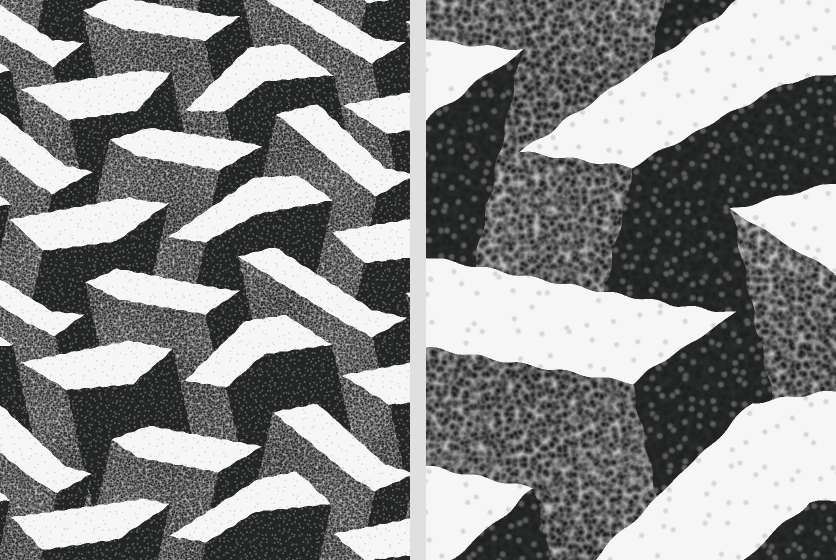
Left: the whole. Right: its middle third, enlarged.
Give the GLSL for this pattern, as a Shadertoy shader.

```glsl
#define UNITS 768.0                 // design units per canvas height
#define PITCH vec2(440.0, 196.0)    // column and row spacing
#define ROW_DRIFT 21.0
#define COLUMN_DROP 18.0
#define SLANT 0.22                  // lean of the walls, flips every row
#define PIVOT 93.0
#define JITTER 7.0
#define GRAIN 0.45
#define WHITE vec3(0.965)
#define GREY vec3(0.40, 0.405, 0.40)
#define DARK vec3(0.14, 0.15, 0.145)
#define SPECK vec3(0.43)

// Slab tops, y down: left, back, back, tip, then two front corners
const vec2 greySlabs[12] = vec2[12](
    vec2(133, 12), vec2(181, -2), vec2(318, 19), vec2(343, 26), vec2(291, 58), vec2(175, 39),
    vec2(351, -22), vec2(406, -33), vec2(521, 52), vec2(563, 60), vec2(514, 89), vec2(480, 68));
const vec2 darkSlabs[12] = vec2[12](
    vec2(21, 123), vec2(179, 96), vec2(200, 95), vec2(236, 102), vec2(172, 152), vec2(77, 163),
    vec2(243, 149), vec2(346, 67), vec2(401, 61), vec2(456, 100), vec2(356, 114), vec2(294, 156));

vec2 hash2(vec2 p) {
    vec3 q = fract(p.xyx * vec3(0.1031, 0.1030, 0.0973));
    q += dot(q, q.yzx + 33.33);
    return fract((q.xx + q.yz) * q.zy);
}

// Cellular noise: distance to the nearest scattered point
float cellular(vec2 p) {
    vec2 cell = floor(p), f = p - cell;
    float nearest = 2.0;
    for (int y = -1; y <= 1; y++)
        for (int x = -1; x <= 1; x++) {
            vec2 o = vec2(x, y);
            nearest = min(nearest, length(o + hash2(cell + o + 91.0) - f));
        }
    return nearest;
}

vec2 corner(int slab, int i, vec2 cell) {
    vec2 v = slab < 2 ? greySlabs[slab * 6 + i] : darkSlabs[(slab - 2) * 6 + i];
    vec2 seed = cell * vec2(31.0, 17.0) + vec2(slab * 7 + 200, i * 5 + 300);
    return v + JITTER * (hash2(seed) - 0.5);
}

// Coverage of (top, grey wall, dark wall) at one point:
// the closest front edge above the point owns it
vec3 surface(vec2 p) {
    vec2 base = floor((p + vec2(40.0, 0.0)) / PITCH);
    float closest = 1e4;
    vec3 face = vec3(0, 0, 1);
    for (int r = -1; r <= 1; r++)
        for (int c = -1; c <= 0; c++) {
            vec2 cell = base + vec2(c, r);
            vec2 origin = cell * PITCH;
            origin.y += COLUMN_DROP * max(cell.x, 0.0) - ROW_DRIFT * sin(cell.y * 1.0472);
            vec2 q = p - origin;
            float lean = mod(cell.y, 2.0) < 0.5 ? SLANT : -SLANT;
            q.x -= lean * (q.y - PIVOT);
            for (int slab = 0; slab < 4; slab++) {
                // Vertical span of the top at this x
                float back = 1e4, front = -1e4;
                vec2 a = corner(slab, 5, cell);
                float ridge = slab < 2 ? corner(slab, 4, cell).x : a.x;
                for (int i = 0; i < 6; i++) {
                    vec2 b = corner(slab, i, cell);
                    if ((a.x > q.x) != (b.x > q.x)) {
                        float y = mix(a.y, b.y, (q.x - a.x) / (b.x - a.x));
                        back = min(back, y);
                        front = max(front, y);
                    }
                    a = b;
                }
                if (q.y < back) continue;
                float drop = max(q.y - front, 0.0);
                if (drop < closest) {
                    closest = drop;
                    face = drop <= 0.0 ? vec3(1, 0, 0)
                         : q.x < ridge ? vec3(0, 1, 0) : vec3(0, 0, 1);
                }
            }
        }
    return face;
}

void mainImage(out vec4 fragColor, in vec2 fragCoord) {
    float pixel = UNITS / iResolution.y;
    vec2 p = vec2(fragCoord.x, iResolution.y - fragCoord.y) * pixel;
    vec2 wobble = 0.7 * sin(p.yx * 0.33 + sin(p * 0.11));

    // Smooth edges with a 2x2 sample grid
    vec3 cover = vec3(0);
    for (int i = 0; i < 4; i++) {
        vec2 offset = vec2(i % 2, i / 2) * 0.5 - 0.25;
        cover += 0.25 * surface(p + wobble + offset * pixel);
    }

    // Printed grain on the walls, sparse flecks on the rest
    float grain = cellular(p / 2.9) + cellular(p / 4.1 + 57.0) - 0.9;
    float blotch = 0.02 * (sin(p.x * 0.043 + sin(p.y * 0.031)) + sin(p.y * 0.057));
    float fleck = 1.0 - smoothstep(0.08, 0.32, cellular(p / 6.5 + 13.0));
    float dust = 1.0 - smoothstep(0.05, 0.16, cellular(p / 11.0 + 29.0));

    vec3 top = WHITE - 0.12 * dust;
    vec3 greyWall = clamp(GREY + GRAIN * grain + blotch, 0.12, 0.75);
    vec3 darkWall = mix(DARK, SPECK, 0.75 * fleck) + 0.04 * grain;
    fragColor = vec4(top * cover.x + greyWall * cover.y + darkWall * cover.z, 1.0);
}
```
